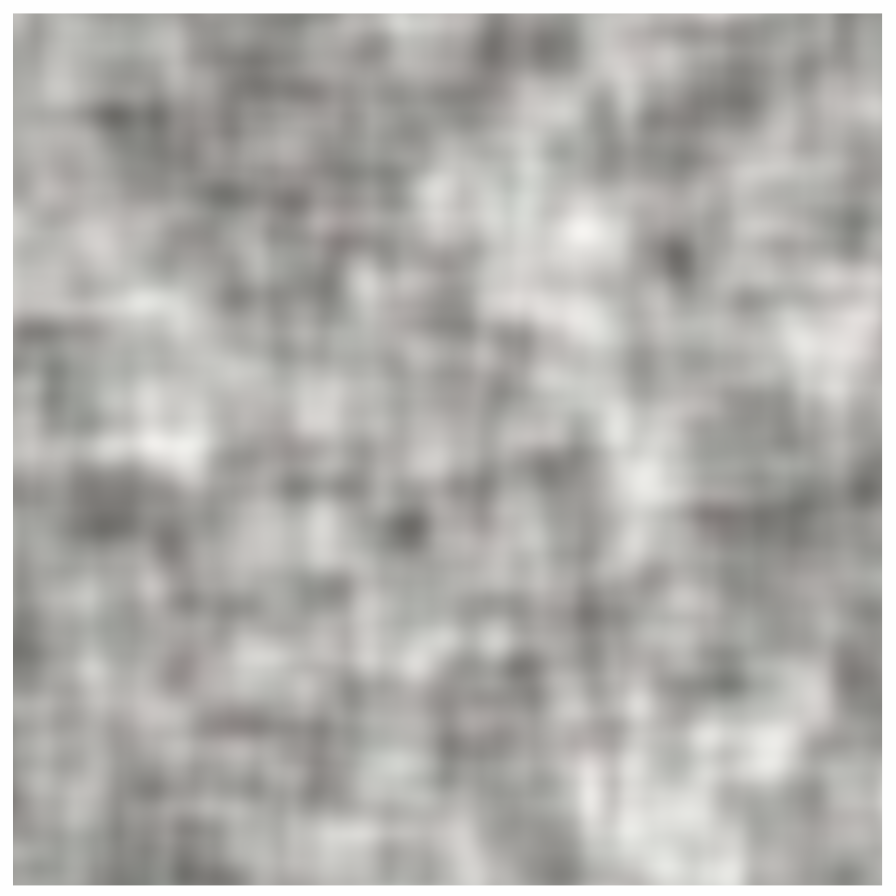
Reproduce this texture procedurally as a WebGL 2 fragment shader.

```glsl
#version 300 es
precision highp float;
// Soft mottled grey cloth-like texture with faint upright and level streaks in a thin white margin.

#define MARGIN_LOW vec2(0.0145, 0.0118)
#define MARGIN_HIGH vec2(0.9845, 0.9850)
#define MEAN_GREY 0.662
#define BLOTCH_AMOUNT 0.100
#define PATCH_AMOUNT 0.120
#define GRAIN_AMOUNT 0.075
#define THREAD_AMOUNT 0.060
#define THREAD_CELLS vec2(9.0, 42.0)
#define TINT_AMOUNT 0.009
#define WARM_TINT vec3(0.005, 0.0, -0.013)
#define SHADOW_TINT vec3(0.025, -0.008, -0.035)
#define MARGIN_COLOR vec3(0.995)

uniform vec2 u_resolution;
out vec4 fragColor;

vec3 hash3(vec2 cell, float seed) {
  vec3 p = fract(vec3(cell.xyx + seed * 17.31) * vec3(0.1031, 0.1030, 0.0973));
  p += dot(p, p.yxz + 33.33);
  return fract((p.xxy + p.yzz) * p.zyx);
}

// Cellular noise: one jittered, signed, separable soft spot per cell.
float spots(vec2 p, float seed) {
  vec2 home = floor(p);
  float sum = 0.0;
  for (int y = -1; y <= 1; y++) {
    for (int x = -1; x <= 1; x++) {
      vec2 cell = home + vec2(x, y);
      vec3 random = hash3(cell, seed);
      vec2 offset = p - cell - random.xy;
      vec2 falloff = max(1.0 - offset * offset, 0.0);
      falloff *= falloff;
      sum += falloff.x * falloff.y * (2.0 * random.z - 1.0);
    }
  }
  return sum;
}

float clothTone(vec2 uv) {
  float tone = MEAN_GREY;
  // Mottling from broad to fine
  tone += BLOTCH_AMOUNT * spots(uv * 7.5, 1.0);
  tone += PATCH_AMOUNT * spots(uv * 14.0, 2.0);
  tone += GRAIN_AMOUNT * spots(uv * 26.0, 3.0);
  // Level and upright streaks
  tone += THREAD_AMOUNT * spots(uv * THREAD_CELLS, 4.0);
  tone += THREAD_AMOUNT * spots(uv * THREAD_CELLS.yx, 5.0);
  return tone;
}

void main() {
  vec2 uv = gl_FragCoord.xy / u_resolution;
  float tone = clothTone(uv);

  // Near-neutral tint, browner in the deepest shadows
  vec3 color = vec3(tone) + WARM_TINT;
  color += TINT_AMOUNT * spots(uv * 19.0, 6.0) * vec3(1.0, -0.3, 0.2);
  color += SHADOW_TINT * (1.0 - smoothstep(0.25, 0.45, tone));

  // White margin with a smoothed edge
  vec2 inset = min(uv - MARGIN_LOW, MARGIN_HIGH - uv);
  vec2 coverage = clamp(inset * u_resolution + 0.5, 0.0, 1.0);
  color = mix(MARGIN_COLOR, color, coverage.x * coverage.y);
  fragColor = vec4(clamp(color, 0.0, 1.0), 1.0);
}
```
